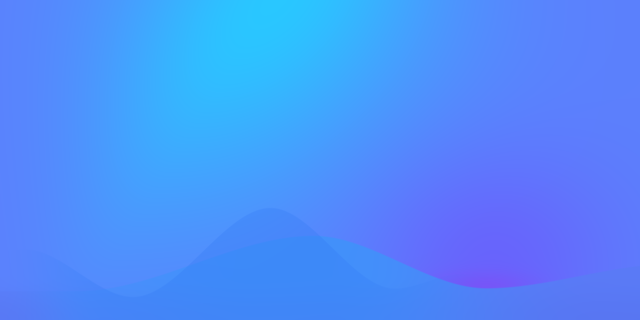
This background is drawn by a Shadertoy shader. Its source:

```glsl
// Soft blue gradient with a cyan glow, a violet glow and two translucent waves.

const vec3 PERIWINKLE = vec3(0.36, 0.50, 0.99);
const vec3 CYAN       = vec3(0.16, 0.78, 1.00);
const vec3 VIOLET     = vec3(0.42, 0.36, 0.99);
const vec3 MAGENTA    = vec3(0.52, 0.28, 0.96);
const vec3 WAVE_EDGE  = vec3(0.35, 0.48, 0.96);
const vec3 WAVE_CORE  = vec3(0.25, 0.57, 0.98);
const vec3 WAVE_TINT  = vec3(0.20, 0.48, 0.96);
const vec3 WAVE_DEEP  = vec3(0.33, 0.44, 0.93);

// Gaussian falloff with a separate width along each axis.
float glow(vec2 offset, vec2 width) {
    vec2 d = offset / width;
    return exp(-0.5 * dot(d, d));
}

// Eased curve through four crests and troughs, each given as (x, height).
float waveHeight(float x, vec2 a, vec2 b, vec2 c, vec2 d) {
    float h = mix(a.y, b.y, smoothstep(a.x, b.x, x));
    h = mix(h, c.y, smoothstep(b.x, c.x, x));
    return mix(h, d.y, smoothstep(c.x, d.x, x));
}

// Antialiased coverage of the area below a curve.
float below(float y, float height, float softness) {
    return 1.0 - smoothstep(-softness, softness, y - height);
}

// Cyan light leans left and spreads right as it sinks from the top.
vec3 backdrop(vec2 uv) {
    float depth = 1.0 - uv.y;
    float dx = uv.x - (0.43 - 0.30 * depth);
    float spread = dx < 0.0 ? 0.175 - 0.10 * depth : 0.182 + 0.13 * depth;
    vec3 color = mix(PERIWINKLE, CYAN, glow(vec2(dx, depth), vec2(spread, 0.47)));

    color = mix(color, VIOLET, 0.78 * glow(uv - vec2(0.77, 0.18), vec2(0.135, 0.24)));
    return mix(color, MAGENTA, 0.60 * glow(uv - vec2(0.75, 0.10), vec2(0.06, 0.035)));
}

void mainImage(out vec4 fragColor, in vec2 fragCoord) {
    vec2 uv = fragCoord / iResolution.xy;
    float softness = 1.0 / iResolution.y;
    vec3 color = backdrop(uv);

    // Broad wave, brightest left of centre and faded at its left end.
    float broad = waveHeight(uv.x, vec2(0.12, 0.09), vec2(0.49, 0.263),
                             vec2(0.76, 0.099), vec2(1.05, 0.175));
    float core = smoothstep(0.0, 0.15, uv.x) * (1.0 - smoothstep(0.55, 0.95, uv.x));
    float opacity = mix(0.35, 0.90, smoothstep(0.05, 0.40, uv.x));
    color = mix(color, mix(WAVE_EDGE, WAVE_CORE, core),
                opacity * below(uv.y, broad, softness));

    // Narrow wave, a thin tint that fades towards both sides.
    float narrow = waveHeight(uv.x, vec2(0.04, 0.22), vec2(0.208, 0.072),
                              vec2(0.423, 0.35), vec2(0.617, 0.098));
    narrow += 0.045 * smoothstep(0.617, 0.72, uv.x);
    float tint = 0.32 * smoothstep(0.0, 0.18, uv.x) * (1.0 - smoothstep(0.50, 0.80, uv.x));
    color = mix(color, WAVE_TINT, tint * below(uv.y, narrow, softness));

    // Gentle shade along the bottom.
    float shade = 0.40 * (1.0 - smoothstep(0.0, 0.14, uv.y));
    color = mix(color, WAVE_DEEP, shade * mix(1.0, 0.35, core));

    fragColor = vec4(color, 1.0);
}
```
